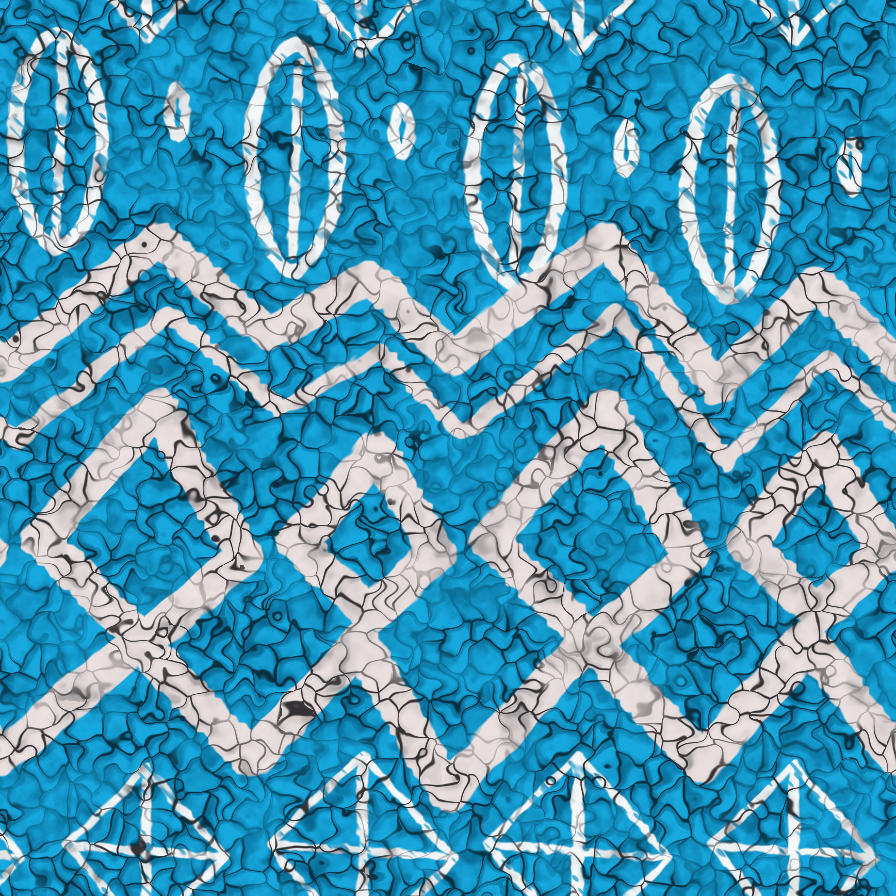
Reproduce this pattern procedurally as a WebGL 1 fragment shader.

```glsl
precision highp float;
// Hand-painted tribal bands on cracked blue plaster: ovals, two zigzags, linked
// diamonds and thin kites, four columns across and one set of rows down.
// Strokes are distances to segments and ovals; Voronoi edges give the cracks.
uniform vec2 u_resolution;

float hash(vec2 p) { return fract(sin(dot(p, vec2(127.1, 311.7))) * 43758.5453); }
vec2 hash2(vec2 p) { return vec2(hash(p), hash(p + 17.3)); }

float noise(vec2 p) {
  vec2 i = floor(p), f = fract(p);
  f = f * f * (3.0 - 2.0 * f);
  return mix(mix(hash(i), hash(i + vec2(1.0, 0.0)), f.x),
             mix(hash(i + vec2(0.0, 1.0)), hash(i + 1.0), f.x), f.y);
}

float fbm(vec2 p) {
  return 0.55 * noise(p) + 0.3 * noise(p * 2.1 + 5.0) + 0.15 * noise(p * 4.3 + 9.0);
}

float segment(vec2 p, vec2 a, vec2 b) {
  vec2 ab = b - a;
  return length(p - a - ab * clamp(dot(p - a, ab) / dot(ab, ab), 0.0, 1.0));
}

float pick(vec4 v, float i) {
  return i < 0.5 ? v.x : i < 1.5 ? v.y : i < 2.5 ? v.z : v.w;
}

// Corner k of a zigzag; each half of the canvas holds one wide and one narrow peak
vec2 corner(float k, vec4 xs, vec4 leftYs, vec4 rightYs) {
  float turn = floor(k / 4.0), i = k - 4.0 * turn;
  return vec2(pick(xs, i) + 0.5 * turn, pick(mod(turn, 2.0) < 0.5 ? leftYs : rightYs, i));
}

float zigzag(vec2 p, vec4 xs, vec4 leftYs, vec4 rightYs) {
  float d = 1.0;
  for (int i = -1; i < 10; i++) {
    float k = float(i);
    d = min(d, segment(p, corner(k, xs, leftYs, rightYs), corner(k + 1.0, xs, leftYs, rightYs)));
  }
  return d;
}

float quad(vec2 p, vec2 top, vec2 left, vec2 bottom, vec2 right) {
  return min(min(segment(p, top, left), segment(p, left, bottom)),
             min(segment(p, bottom, right), segment(p, right, top)));
}

// Approximate distance to a slightly pointed oval
float oval(vec2 p, vec2 radius) {
  vec2 q = abs(p / radius) + 0.001;
  float f = pow(pow(q.x, 1.75) + pow(q.y, 1.75), 1.0 / 1.75) - 1.0;
  return f * length(q) / length(q / radius);
}

float kite(vec2 p, float size) {
  p /= size;
  float d = quad(p, vec2(0.0, 0.112), vec2(-0.106, 0.008), vec2(0.0, -0.112), vec2(0.106, -0.008));
  d = min(d, segment(p, vec2(-0.1, 0.007), vec2(0.106, -0.008)));
  return size * min(d, segment(p, vec2(0.0, 0.1), vec2(0.0, -0.11)) - 0.002);
}

// Thick strokes: upper zigzag, diamonds and the zigzag that hangs below them
float broadStrokes(vec2 p, vec4 xs, vec4 leftYs, vec4 rightYs) {
  float d = zigzag(p, xs, leftYs, rightYs) - 0.019;
  d = min(d, zigzag(p, vec4(0.0, 0.156, 0.283, 0.402), vec4(0.155, 0.283, 0.153, 0.283),
                    vec4(0.115, 0.287, 0.147, 0.287)) - 0.021);
  for (int i = -1; i < 5; i++) {
    float k = float(i), size = mix(1.0, 0.7, mod(k, 2.0));
    vec2 c = p - vec2(0.163 + 0.25 * k, 0.39);
    d = min(d, size * quad(c / size, vec2(0.012, 0.155), vec2(-0.118, 0.008),
                           vec2(0.0, -0.108), vec2(0.108, -0.01)) - 0.021);
  }
  return d;
}

// Thin dry strokes: ovals with a spine, seed dots, and kites wrapping top to bottom
float fineStrokes(vec2 p) {
  float d = 1.0;
  for (int i = -1; i < 5; i++) {
    float k = float(i), vary = hash(vec2(k, 3.0)) - 0.5;
    vec2 c = p - vec2(0.074 + 0.249 * k + 0.02 * vary, 0.843 - 0.018 * k);
    d = min(d, abs(oval(c, vec2(0.049, 0.124 + 0.01 * vary))) - 0.0085);
    d = min(d, segment(c, vec2(0.006, 0.105), vec2(-0.002, -0.11)) - 0.0055);
    vec2 s = p - vec2(0.199 + 0.25 * k, 0.874 - 0.02 * k);
    d = min(d, max(oval(s, vec2(0.015, 0.034)), -oval(s, vec2(0.003, 0.016))));
    vec2 t = vec2(p.x - 0.163 - 0.241 * k, fract(p.y + 0.45) - 0.5);
    d = min(d, kite(t, 0.92 + 0.2 * vary) - 0.0045);
  }
  return d;
}

// Distance to the nearest cell border, and a random value per flake
vec2 flakes(vec2 p) {
  vec2 cell = floor(p), a = vec2(0.0), b = vec2(0.0);
  float first = 8.0, second = 8.0, id = 0.0;
  for (int y = -1; y < 2; y++) for (int x = -1; x < 2; x++) {
    vec2 g = vec2(float(x), float(y)), r = g + hash2(cell + g) - fract(p);
    float d = dot(r, r);
    if (d < first) { second = first; b = a; first = d; a = r; id = hash(cell + g + 7.0); }
    else if (d < second) { second = d; b = r; }
  }
  return vec2((second - first) / (2.0 * max(length(b - a), 0.01)), id);
}

void main() {
  vec2 p = gl_FragCoord.xy / u_resolution;
  float soft = max(0.0015, 0.8 / min(u_resolution.x, u_resolution.y));

  // Ragged brush edges and streaks
  vec2 q = p + 0.007 * (vec2(fbm(p * 32.0), fbm(p * 32.0 + 40.0)) - 0.5);
  vec2 along = vec2(p.x + p.y, p.y - p.x);
  float rough = 0.006 * (noise(along * vec2(35.0, 110.0)) - 0.5);
  float streak = smoothstep(0.12, 0.32, noise(along * vec2(130.0, 45.0) + 3.0));

  vec4 xs = vec4(0.005, 0.176, 0.3, 0.412);
  vec4 leftYs = vec4(0.592, 0.733, 0.626, 0.691), rightYs = vec4(0.6, 0.733, 0.568, 0.684);
  float broad = smoothstep(soft, -soft, broadStrokes(q, xs, leftYs, rightYs) + rough);
  float medium = zigzag(q - vec2(0.012, -0.083), xs, leftYs, rightYs) - 0.009;
  medium = smoothstep(soft, -soft, medium + rough);
  float fine = smoothstep(soft, -soft, fineStrokes(q) + 0.6 * rough) * mix(0.25, 1.0, streak);

  // Cracks, their shadows and the tone of each flake
  vec2 w = p * 37.0 + 1.1 * vec2(noise(p * 55.0), noise(p * 55.0 + 20.0));
  vec2 flake = flakes(w);
  float shadow = 1.0 - smoothstep(0.02, 0.3, flakes(w + vec2(-0.1, 0.12)).x);
  float strength = smoothstep(0.22, 0.65, noise(p * 24.0 + 11.0));
  float crack = (1.0 - smoothstep(0.015, 0.085, flake.x)) * mix(0.25, 0.95, strength);
  float grain = fbm(p * 75.0);

  // Blue ground, then pale paint with grey stains
  float depth = clamp(0.65 * shadow * mix(0.55, 1.0, strength) + 0.25 * flake.y + 0.7 * (grain - 0.5), 0.0, 1.0);
  vec3 ground = mix(vec3(0.09, 0.66, 0.87), vec3(0.03, 0.41, 0.57), depth);
  vec3 pale = mix(vec3(0.91, 0.87, 0.865), vec3(0.95, 0.965, 0.97), fine * (1.0 - broad));
  float stain = smoothstep(0.5, 0.75, fbm(p * 26.0 + 30.0)) * (0.3 + 0.7 * shadow);
  pale = mix(pale, vec3(0.53, 0.52, 0.53), 0.55 * stain + 0.15 * shadow * strength);
  pale += 0.06 * (grain - 0.5);

  float paint = max(max(broad, medium), fine);
  vec3 color = mix(ground, pale, paint);
  color = mix(color, mix(vec3(0.03, 0.17, 0.23), vec3(0.17, 0.16, 0.17), paint), crack);
  gl_FragColor = vec4(color, 1.0);
}
```
